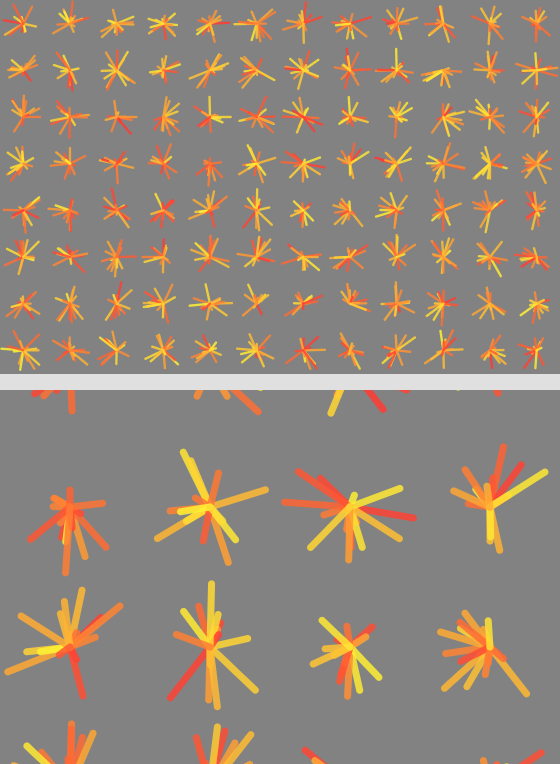
Top: the whole. Bottom: its middle third, enlarged.
Write a Shadertoy shader that draws this pattern.

```glsl
// A 12 by 8 grid of starbursts on flat grey. Each cell layers thin translucent
// rays from its centre; a sine hash of cell and ray number picks each ray's
// angle, length and tint between red and yellow.

#define GRID vec2(12.0, 8.0)
#define RAYS 14
#define MIN_LENGTH 0.09
#define MAX_LENGTH 0.48
#define HALF_WIDTH 0.025
#define OPACITY 0.85
#define BACKGROUND vec3(0.51)
#define RED vec3(1.0, 0.22, 0.20)
#define YELLOW vec3(1.0, 0.95, 0.20)
#define TAU 6.2831853

float hash(vec2 p) {
    return fract(sin(dot(p, vec2(127.1, 311.7))) * 43758.5453);
}

// Distance to a segment from the origin along the unit vector dir.
float rayDistance(vec2 p, vec2 dir, float len) {
    return length(p - dir * clamp(dot(p, dir), 0.0, len));
}

// Paints one burst over the base colour; pixel is the pixel size in cells.
vec3 starburst(vec2 p, vec2 cell, float pixel, vec3 color) {
    for (int i = 0; i < RAYS; i++) {
        vec2 seed = cell + float(i) * vec2(17.3, 5.9) + 1.7;
        float angle = TAU * hash(seed);
        float len = mix(MIN_LENGTH, MAX_LENGTH, hash(seed + 41.3));
        vec3 tint = mix(RED, YELLOW, hash(seed + 83.9));

        float d = rayDistance(p, vec2(cos(angle), sin(angle)), len);
        float coverage = clamp((HALF_WIDTH - d) / pixel + 0.5, 0.0, 1.0);
        color = mix(color, tint, OPACITY * coverage);
    }
    return color;
}

void mainImage(out vec4 fragColor, in vec2 fragCoord) {
    // Square cells, with the grid centred on the canvas.
    vec2 fit = iResolution.xy / GRID;
    float cellSize = min(fit.x, fit.y);
    vec2 uv = (fragCoord - 0.5 * iResolution.xy) / cellSize + 0.5 * GRID;
    vec2 cell = floor(uv);

    vec3 color = BACKGROUND;
    bool inside = all(greaterThanEqual(cell, vec2(0.0))) && all(lessThan(cell, GRID));
    if (inside) color = starburst(fract(uv) - 0.5, cell, 1.0 / cellSize, color);

    fragColor = vec4(color, 1.0);
}
```
